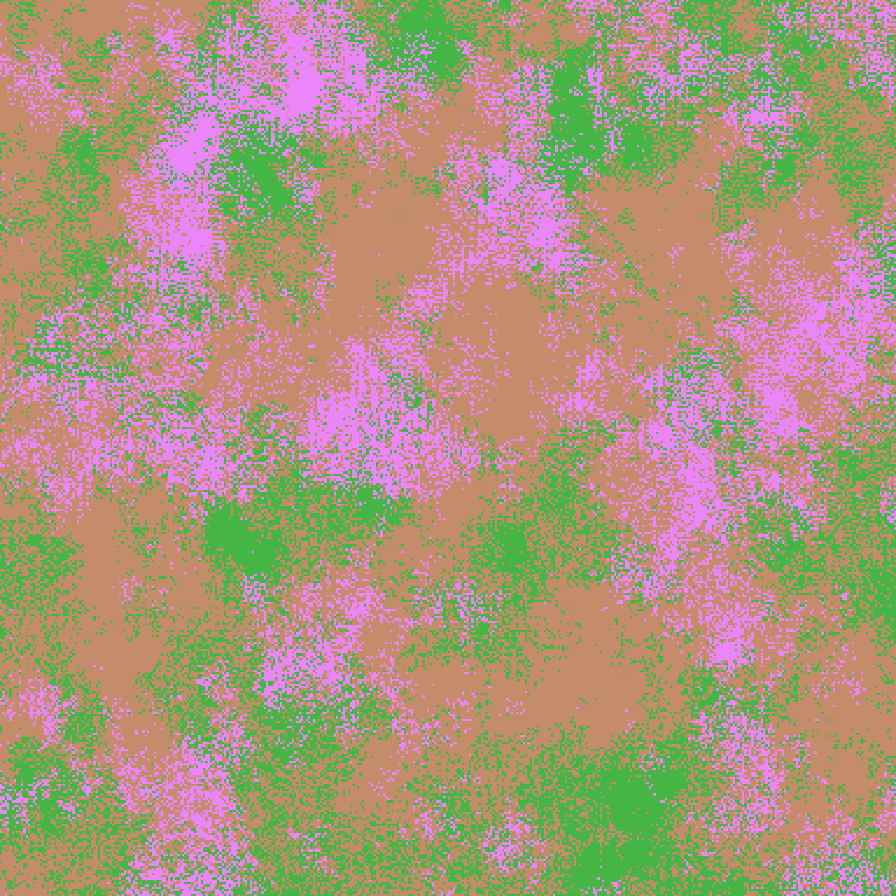
Give the GLSL for this texture, as a Shadertoy shader.

```glsl
float hash(vec2 p) {
    return fract(sin(dot(p, vec2(127.1, 311.7))) * 43758.5453);
}

float valueNoise(vec2 p) {
    vec2 cell = floor(p);
    vec2 f = fract(p);
    f = f * f * (3.0 - 2.0 * f);
    float low = mix(hash(cell), hash(cell + vec2(1, 0)), f.x);
    float high = mix(hash(cell + vec2(0, 1)), hash(cell + vec2(1, 1)), f.x);
    return mix(low, high, f.y);
}

// Rough cloud centred on zero; each octave is turned to hide the lattice
float cloud(vec2 p) {
    float sum = 0.0;
    float amplitude = 1.0;
    for (int i = 0; i < 5; i++) {
        sum += amplitude * (valueNoise(p) - 0.5);
        p = mat2(1.6, 1.2, -1.2, 1.6) * p + vec2(17.3, 9.1);
        amplitude *= 0.75;
    }
    return sum;
}

// Cloud dithered by one random value per grain
float grainyCloud(vec2 grain, vec2 seed) {
    return cloud(grain / 384.0 * 8.0 + seed) + hash(grain + seed) - 0.5;
}

void mainImage(out vec4 fragColor, in vec2 fragCoord) {
    // Square grains, 384 along the canvas height
    vec2 grain = floor(fragCoord / iResolution.y * 384.0);

    vec3 clay = vec3(0.77, 0.55, 0.42);
    vec3 grass = vec3(0.27, 0.71, 0.27);
    vec3 orchid = vec3(0.92, 0.52, 0.98);

    // Grass over clay, then orchid over both; hard steps keep grains crisp
    vec3 color = mix(clay, grass, step(0.097, grainyCloud(grain, vec2(3.7, 41.2))));
    color = mix(color, orchid, step(0.36, grainyCloud(grain, vec2(68.4, 12.9))));

    fragColor = vec4(color, 1.0);
}
```
